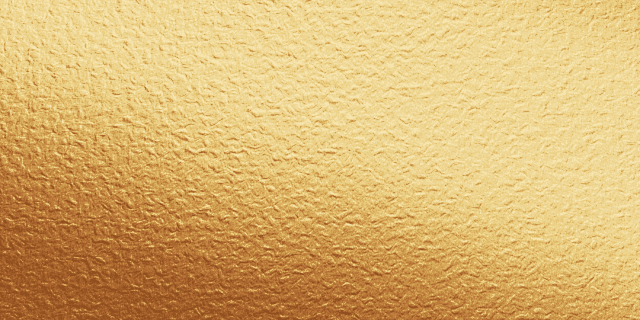
A WebGL 2 fragment shader for this texture:

```glsl
#version 300 es
precision highp float;
// Crinkled gold foil: a broad diagonal sheen over fine embossed relief.

uniform vec2 u_resolution;
out vec4 fragColor;

float hash(vec2 p) {
  vec3 q = fract(p.xyx * vec3(0.1031, 0.1030, 0.0973));
  q += dot(q, q.yzx + 33.33);
  return fract((q.x + q.y) * q.z);
}

// Slope of one lattice corner, projected on the offset from it.
float corner(vec2 cell, vec2 offset) {
  float angle = 6.2832 * hash(cell);
  return dot(vec2(cos(angle), sin(angle)), offset);
}

float gradientNoise(vec2 p) {
  vec2 i = floor(p), f = fract(p);
  vec2 u = f * f * f * (f * (f * 6.0 - 15.0) + 10.0);
  vec2 e = vec2(1.0, 0.0);
  return mix(mix(corner(i, f), corner(i + e, f - e), u.x),
             mix(corner(i + e.yx, f - e.yx), corner(i + 1.0, f - 1.0), u.x), u.y);
}

// Foil height: warped rough lumps broken by sharp creases.
float foilHeight(vec2 p) {
  vec2 q = p + 0.012 * vec2(gradientNoise(p * 32.0), gradientNoise(p * 32.0 + 71.0));
  float lumps = gradientNoise(q * vec2(30.0, 42.0));
  float creases = abs(gradientNoise(q * vec2(38.0, 50.0) + 19.0));
  float wrinkles = abs(gradientNoise(q * vec2(78.0, 94.0) + 43.0));
  return 0.65 * lumps + 0.95 * creases + 0.5 * wrinkles;
}

// Gold ramp from deep copper through pale yellow to a soft glint.
vec3 gold(float tone) {
  vec3 stops[8] = vec3[8](
    vec3(0.57, 0.31, 0.12), vec3(0.65, 0.38, 0.17),
    vec3(0.73, 0.47, 0.22), vec3(0.80, 0.59, 0.29),
    vec3(0.87, 0.71, 0.39), vec3(0.92, 0.81, 0.51),
    vec3(0.94, 0.85, 0.60), vec3(0.97, 0.90, 0.69));
  float t = clamp(tone * 5.0 + 1.0, 0.0, 6.999);
  int k = int(t);
  return mix(stops[k], stops[k + 1], fract(t));
}

void main() {
  vec2 p = gl_FragCoord.xy / u_resolution.y;

  // Sheen: brightest along a slanting line, falling to copper at lower left.
  float d = dot(p - vec2(0.5, 1.05), vec2(-0.3, -0.954));
  d += 0.05 * gradientNoise(p * 2.3 + 5.0);
  float sheen = 0.97 - 1.03 * smoothstep(0.17, 1.02, d)
                     - 0.25 * smoothstep(0.15, 0.45, -d);

  // Relief lit from a point above, so the ridges curve around it.
  vec2 toLight = normalize(vec2(1.2, 1.6) - p);
  float relief = foilHeight(p) - foilHeight(p + 0.0055 * toLight);
  float depth = mix(0.74, 0.52, smoothstep(0.7, 1.8, p.x));
  depth *= mix(1.0, 0.85, smoothstep(0.75, 1.1, d));

  // Fine metallic grain, glints on the lit slopes, thin shadows behind them.
  float grain = gradientNoise(p * 125.0 + 11.0) + 1.3 * gradientNoise(p * 220.0 + 37.0);
  float glint = smoothstep(0.22, 0.5, relief + 0.25 * grain);
  float shadow = smoothstep(0.16, 0.4, -relief);

  float tone = sheen + depth * relief + 0.18 * grain + 0.18 * glint - 0.13 * shadow;
  fragColor = vec4(gold(tone), 1.0);
}
```
